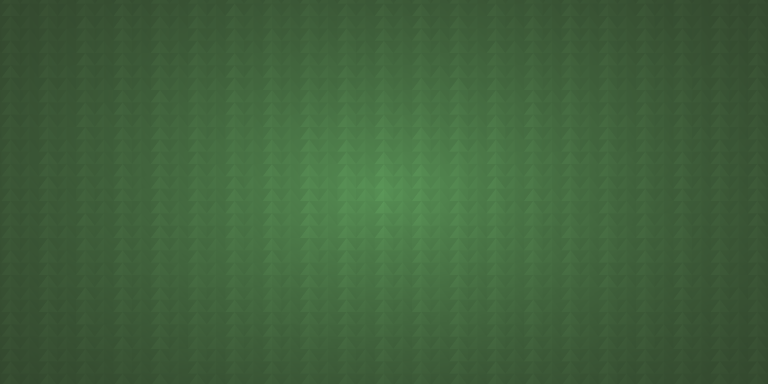
Reproduce this background procedurally as a Shadertoy shader.

```glsl
#define TRIANGLE_SIZE vec2(0.0486, 0.0321)
#define ROW_OFFSET 0.0087
#define GLOW_STRETCH 1.7
#define GLOW_RADIUS 0.8
#define GLOW_FALLOFF 1.5
#define GLOW_COLOR vec3(0.340, 0.565, 0.330)
#define EDGE_COLOR vec3(0.205, 0.290, 0.185)
#define FACET_CONTRAST 0.035
#define COLUMN_CONTRAST 0.025
#define TONE_VARIATION 0.02
#define SAMPLES 3

float hash(vec2 p) {
    vec3 q = fract(p.xyx * 0.1031);
    q += dot(q, q.yzx + 33.33);
    return fract((q.x + q.y) * q.z);
}

// Brightness of the folded triangle relief at a point
float facetTone(vec2 p) {
    vec2 grid = (p - vec2(0.0, ROW_OFFSET)) / TRIANGLE_SIZE;
    grid.x += 0.5;
    vec2 cell = floor(grid);
    vec2 local = fract(grid);
    float side = local.x - 0.5;
    float upward = step(local.y, 1.0 - 2.0 * abs(side));

    // Upright triangles have a lit left face; gaps between them recede
    float litFace = side < 0.0 ? 1.0 : 0.25;
    float relief = mix(-0.65, litFace, upward);
    relief += 0.35 * (local.y - 0.5);

    // Every other column of triangles is shaded
    float darkColumn = mod(cell.x, 2.0);
    float column = (0.5 - darkColumn) * (0.4 + upward);
    float variation = hash(cell + vec2(71.0, 37.0) + upward * 19.0) - 0.5;

    return 1.0 + FACET_CONTRAST * relief
               + COLUMN_CONTRAST * column
               + TONE_VARIATION * variation;
}

// Elliptical light fading from the centre
vec3 glow(vec2 p) {
    float radius = length(p / vec2(GLOW_STRETCH, 1.0));
    float strength = pow(max(1.0 - radius / GLOW_RADIUS, 0.0), GLOW_FALLOFF);
    return mix(EDGE_COLOR, GLOW_COLOR, strength);
}

void mainImage(out vec4 fragColor, in vec2 fragCoord) {
    vec2 center = 0.5 * iResolution.xy;

    // Average subpixel samples to smooth the facet edges
    float tone = 0.0;
    for (int y = 0; y < SAMPLES; y++) {
        for (int x = 0; x < SAMPLES; x++) {
            vec2 shift = (vec2(x, y) + 0.5) / float(SAMPLES) - 0.5;
            tone += facetTone((fragCoord + shift - center) / iResolution.y);
        }
    }
    tone /= float(SAMPLES * SAMPLES);

    vec2 p = (fragCoord - center) / iResolution.y;
    fragColor = vec4(glow(p) * tone, 1.0);
}
```
